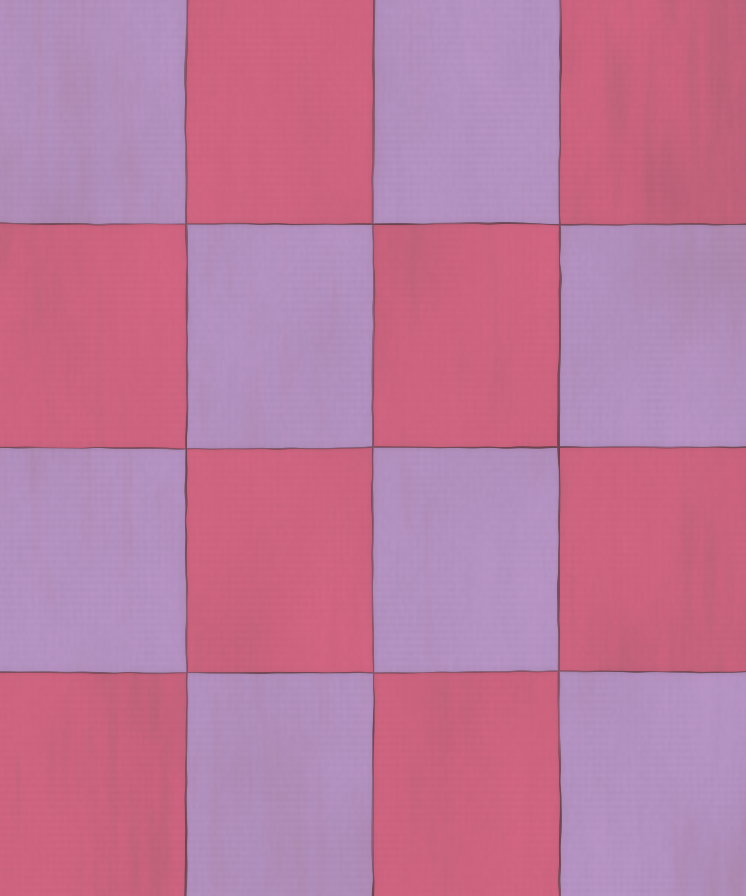
Write a Shadertoy shader that draws this pattern.

```glsl
const float CELLS = 4.0;                          // repeats across and down
const vec3 PINK = vec3(0.806, 0.388, 0.498);
const vec3 LILAC = vec3(0.700, 0.567, 0.750);
const vec3 WORN_PINK = vec3(0.715, 0.375, 0.465);
const vec3 WORN_LILAC = vec3(0.665, 0.520, 0.655);
const vec3 SEAM = vec3(0.36, 0.23, 0.26);
const vec2 SEAM_HALF_WIDTH = vec2(0.00125, 0.00095); // upright, level; canvas heights
const float SEAM_WOBBLE = 0.0022;
const float WEAVE_COUNT = 128.0;                  // threads per canvas height
const float WEAVE_DEPTH = 0.010;
const float STREAK_DEPTH = 0.035;
const float MOTTLE_DEPTH = 0.035;

float hash(vec2 p) {
    vec3 q = fract(vec3(p.xyx) * 0.1031);
    q += dot(q, q.yzx + 33.33);
    return fract((q.x + q.y) * q.z);
}

float noise(vec2 p) {
    vec2 i = floor(p), f = fract(p);
    f = f * f * (3.0 - 2.0 * f);
    return mix(mix(hash(i), hash(i + vec2(1, 0)), f.x),
               mix(hash(i + vec2(0, 1)), hash(i + vec2(1, 1)), f.x), f.y);
}

float fbm(vec2 p) {
    float sum = 0.0, amplitude = 0.5;
    for (int i = 0; i < 4; i++) {
        sum += amplitude * noise(p);
        p = p * 2.03 + 17.1;
        amplitude *= 0.5;
    }
    return sum / 0.9375;
}

// Hand-drawn sideways drift of one seam along its length
float drift(float along, float seam, float seed) {
    float slow = noise(vec2(along * 9.0, seam * 7.0 + seed)) - 0.5;
    float fine = noise(vec2(along * 55.0, seam * 5.0 + seed + 40.0)) - 0.5;
    return SEAM_WOBBLE * (slow + 0.5 * fine);
}

// Ink coverage of one inner seam, uneven in weight and pressure
float seamInk(float dist, float along, float seam, float halfWidth, float seed) {
    float inner = step(0.5, seam) * step(seam, CELLS - 0.5);
    float weight = noise(vec2(along * 38.0, seam * 11.0 + seed));
    float pressure = noise(vec2(along * 16.0, seam * 3.0 + seed + 90.0));
    float w = halfWidth * mix(0.6, 1.3, weight);
    float aa = 0.6 / iResolution.y;
    float core = 1.0 - smoothstep(w - aa, w + aa, abs(dist));
    float halo = 0.16 * exp(-abs(dist) / 0.0022);
    return inner * max(core * mix(0.5, 1.0, pressure), halo);
}

void mainImage(out vec4 fragColor, in vec2 fragCoord) {
    vec2 canvas = vec2(iResolution.x / iResolution.y, 1.0);
    vec2 p = fragCoord / iResolution.y;
    vec2 cellSize = canvas / CELLS;

    // Nearest seams and signed distances to them
    vec2 seam = floor(p / cellSize + 0.5);
    vec2 dist = p - seam * cellSize;
    dist -= vec2(drift(p.y, seam.x, 3.0), drift(p.x, seam.y, 23.0));

    // Checkerboard, blended softly across each seam
    vec2 cell = clamp(seam - 1.0 + step(0.0, dist), 0.0, CELLS - 1.0);
    vec2 side = smoothstep(-0.7, 0.7, dist * iResolution.y) * 2.0 - 1.0;
    side = mix(side, vec2(1.0), vec2(lessThan(seam, vec2(0.5))));
    side = mix(side, vec2(-1.0), vec2(greaterThan(seam, vec2(CELLS - 0.5))));
    float parity = 1.0 - 2.0 * mod(seam.x + seam.y, 2.0);
    float pinkness = 0.5 + 0.5 * parity * side.x * side.y;

    // Wear: upright brushing and cloudy patches, different in each cell
    float cellSeed = hash(cell + 5.0);
    vec2 brush = p + cellSeed * 13.0;
    float streak = fbm(brush * vec2(85.0, 9.0));
    float cloud = fbm(brush * vec2(8.0, 5.0));
    float corner = smoothstep(0.55, 1.0, abs(p.x / canvas.x - 0.5) * 2.0)
                 * smoothstep(0.1, 0.95, p.y);
    float wear = smoothstep(0.42, 0.85, 0.5 * streak + 0.5 * cloud + 0.12 * corner);
    wear = wear * mix(0.45, 0.85, cellSeed) + 0.10 * corner;
    vec3 color = mix(mix(LILAC, WORN_LILAC, wear), mix(PINK, WORN_PINK, wear), pinkness);

    // Canvas tone: streaks, mottling and the woven ground
    float weave = sin(p.y * WEAVE_COUNT * 6.2832) * noise(p * vec2(30.0, 18.0))
                + 0.5 * sin(p.x * WEAVE_COUNT * 6.2832) * noise(p * 24.0 + 50.0);
    float tooth = noise(p * vec2(300.0, 170.0)) - 0.5;
    color *= 1.0 + STREAK_DEPTH * (streak - 0.5) + MOTTLE_DEPTH * (0.5 - cloud)
           + WEAVE_DEPTH * weave + 0.018 * tooth;

    // Dark seams over the paint
    float upright = seamInk(dist.x, p.y, seam.x, SEAM_HALF_WIDTH.x, 7.0);
    float level = seamInk(dist.y, p.x, seam.y, SEAM_HALF_WIDTH.y, 31.0);
    color = mix(color, SEAM, 0.85 * max(upright, level));

    fragColor = vec4(color, 1.0);
}
```
